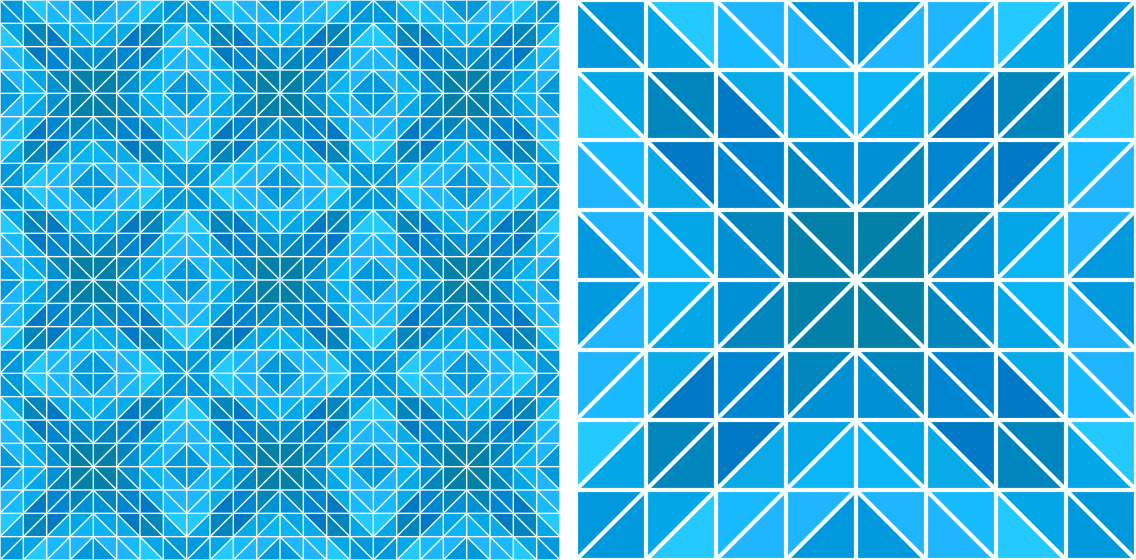
Left: the whole. Right: its middle third, enlarged.
Reproduce this pattern procedurally as a three.js fragment shader.

```glsl
// Blue triangle mosaic: mirrored diamonds and dark crosses under a fine white lattice.
varying vec2 vUv;

const float REPEATS = 3.0;          // tiles across and down
const float HALF_CELLS = 4.0;       // cells from tile centre to tile edge
const float LINE_WIDTH = 0.06;      // in cells
const vec3 LINE_WHITE = vec3(0.97, 1.0, 1.0);

const vec3 TEAL = vec3(0.01, 0.50, 0.66);
const vec3 STEEL = vec3(0.00, 0.52, 0.74);
const vec3 COBALT = vec3(0.00, 0.47, 0.77);
const vec3 ROYAL = vec3(0.00, 0.52, 0.82);
const vec3 OCEAN = vec3(0.00, 0.57, 0.83);
const vec3 AZURE = vec3(0.00, 0.60, 0.87);
const vec3 LAGOON = vec3(0.01, 0.65, 0.90);
const vec3 SKY = vec3(0.04, 0.71, 0.96);
const vec3 BRIGHT = vec3(0.12, 0.71, 1.00);
const vec3 CYAN = vec3(0.14, 0.79, 1.00);

// Switches to the next colour once a strip reaches the given step.
vec3 after(vec3 before, vec3 next, float stepIndex, float start) {
  return mix(before, next, step(start - 0.5, stepIndex));
}

// Arm of the cross, from the dark centre out to the tile corner.
vec3 crossStrip(float n) {
  vec3 c = after(TEAL, STEEL, n, 1.0);
  c = after(c, ROYAL, n, 2.0);
  c = after(c, COBALT, n, 3.0);
  c = after(c, STEEL, n, 4.0);
  c = after(c, LAGOON, n, 5.0);
  return after(c, AZURE, n, 6.0);
}

// Outer ring of the diamond, brightening towards its long tip.
vec3 outerRing(float n) {
  vec3 c = after(OCEAN, LAGOON, n, 2.0);
  c = after(c, LAGOON + vec3(0.02, 0.02, 0.01), n, 3.0);
  c = after(c, BRIGHT + vec3(-0.03, 0.02, 0.0), n, 4.0);
  return after(c, CYAN, n, 5.0);
}

// Inner ring of the diamond.
vec3 innerRing(float n) {
  return after(SKY, BRIGHT, n, 3.0);
}

// Colour of the triangle holding a folded point, in cells from the tile centre.
vec3 triangleColor(vec2 folded) {
  float near = min(folded.x, folded.y);
  float far = max(folded.x, folded.y);
  float strip = floor(far - near);
  float n = floor(near) + floor(far);
  vec3 c = after(crossStrip(n), outerRing(n), strip, 1.0);
  c = after(c, innerRing(n), strip, 2.0);
  return after(c, AZURE, strip, 3.0);
}

float distanceToInteger(float x) {
  return abs(fract(x + 0.5) - 0.5);
}

// Distance to the closest grid line or diagonal, in cells.
float latticeDistance(vec2 p) {
  float grid = min(distanceToInteger(p.x), distanceToInteger(p.y));
  return min(grid, distanceToInteger(p.x - p.y) * 0.7071);
}

void main() {
  // Mirror each tile about its centre
  vec2 folded = abs(fract(vUv * REPEATS) - 0.5) * 2.0 * HALF_CELLS;

  // Smooth the lattice over one pixel, measured in cells
  float pixel = max(fwidth(vUv.x), 0.00001) * REPEATS * 2.0 * HALF_CELLS;
  float edge = LINE_WIDTH * 0.5 - latticeDistance(folded);
  float line = clamp(edge / pixel + 0.5, 0.0, 1.0);

  gl_FragColor = vec4(mix(triangleColor(folded), LINE_WHITE, line), 1.0);
}
```
